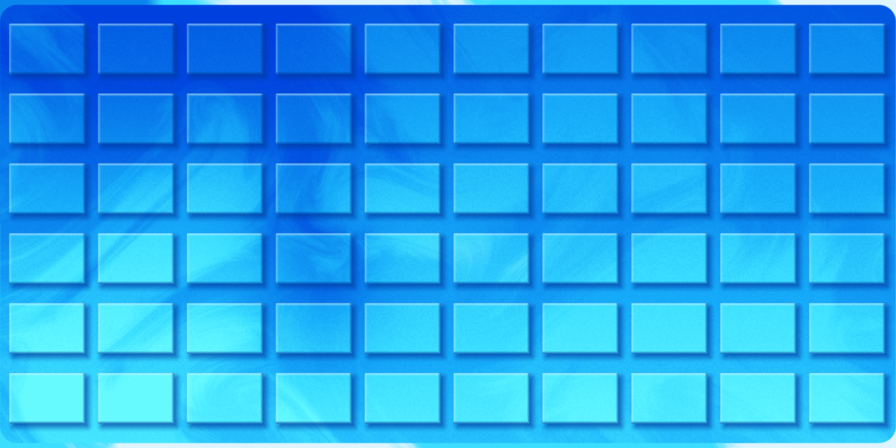
This pattern is drawn by a Shadertoy shader. Its source:

```glsl
const vec2 GRID = vec2(10.0, 6.0);
const vec2 PITCH = vec2(0.1984, 0.1560);
const vec2 FIRST_CENTER = vec2(0.1055, 0.1107);
const vec2 TILE_HALF = vec2(0.0850, 0.0565);
const float TILE_RADIUS = 0.003;
const vec2 PANEL_HALF = vec2(1.0, 0.489);
const float PANEL_RADIUS = 0.038;
const float BEVEL = 0.0075;
const vec2 SHADOW_SHIFT = vec2(0.007, -0.008);
const float SHADOW_BLUR = 0.013;
const float TILE_LIFT = 0.29;
const float CLOUD_SCALE = 4.6;
const float GRAIN = 0.035;

const vec3 DEEP = vec3(0.00, 0.25, 0.87);
const vec3 ROYAL = vec3(0.01, 0.36, 0.89);
const vec3 AZURE = vec3(0.04, 0.52, 0.93);
const vec3 SKY = vec3(0.09, 0.68, 0.98);
const vec3 CYAN = vec3(0.23, 0.87, 1.00);
const vec3 ICE = vec3(0.40, 0.98, 1.00);
const vec3 WHITE = vec3(0.87, 0.96, 1.00);
const vec3 SHADE = vec3(0.00, 0.22, 0.62);

float hash(vec2 p) {
    p = fract(p * vec2(0.1031, 0.1137));
    p += dot(p, p.yx + 33.33);
    return fract((p.x + p.y) * p.x * 7.13);
}

float roundBox(vec2 p, vec2 halfSize, float radius) {
    vec2 q = abs(p) - halfSize + radius;
    return length(max(q, 0.0)) + min(max(q.x, q.y), 0.0) - radius;
}

// Position relative to the center of the nearest tile
vec2 tileLocal(vec2 p) {
    vec2 id = clamp(round((p - FIRST_CENTER) / PITCH), vec2(0.0), GRID - 1.0);
    return p - FIRST_CENTER - id * PITCH;
}

// Layered sines, bent a little more at each octave
float clouds(vec2 p) {
    float sum = 0.0, weight = 0.5;
    mat2 turn = mat2(0.8, 0.6, -0.6, 0.8);
    for (int i = 0; i < 7; i++) {
        p += 0.65 * sin(p.yx * 1.3 + vec2(0.4, 1.7) + float(i));
        sum += weight * sin(p.x) * sin(p.y + 0.8);
        p = turn * p * 1.8 + 2.3;
        weight *= 0.64;
    }
    return sum;
}

vec3 blueRamp(float t) {
    float s = t * 4.0;
    vec3 c = mix(DEEP, ROYAL, clamp(s, 0.0, 1.0));
    c = mix(c, AZURE, clamp(s - 1.0, 0.0, 1.0));
    c = mix(c, SKY, clamp(s - 2.0, 0.0, 1.0));
    c = mix(c, CYAN, clamp(s - 3.0, 0.0, 1.0));
    return mix(c, ICE, clamp(s - 4.0, 0.0, 1.0));
}

float blob(vec2 p, vec2 center, vec2 size) {
    vec2 d = (p - center) / size;
    return exp(-dot(d, d));
}

// Sky brightness: vertical fade, dark gaps and broken cloud
float skyTone(vec2 p, float cloud) {
    float leftSide = 1.0 - smoothstep(0.5, 1.3, p.x);
    float tone = mix(0.90, 0.24, p.y);
    tone -= 0.20 * leftSide * smoothstep(0.50, 0.85, p.y);
    tone += 0.07 * leftSide * (1.0 - smoothstep(0.35, 0.65, p.y));
    tone -= 0.32 * blob(p + 0.06 * cloud, vec2(0.70, 0.43), vec2(0.12, 0.25));
    float patches = smoothstep(-0.25, 0.35, cloud) - 0.5;
    return tone + patches * mix(0.10, 0.20, leftSide);
}

void mainImage(out vec4 fragColor, in vec2 fragCoord) {
    vec2 p = fragCoord / iResolution.y;
    float px = 1.0 / iResolution.y;
    float cloud = clouds(p * CLOUD_SCALE);
    float tone = skyTone(p, cloud);
    tone += GRAIN * (hash(floor(p * 256.0)) - 0.5);

    // Gaps between the tiles, with soft shadows to the lower right
    float shadowDist = roundBox(tileLocal(p - SHADOW_SHIFT), TILE_HALF, TILE_RADIUS);
    float shadow = 1.0 - smoothstep(-SHADOW_BLUR, SHADOW_BLUR, shadowDist);
    vec3 gap = mix(blueRamp(tone), SHADE, 0.75 * shadow);

    // Tile face with a white puff of cloud
    vec2 local = tileLocal(p);
    float tileDist = roundBox(local, TILE_HALF, TILE_RADIUS);
    vec3 face = blueRamp(tone + TILE_LIFT);
    float puff = blob(p, vec2(0.89, 0.26), vec2(0.08, 0.06));
    puff += 0.35 * blob(p, vec2(1.08, 0.42), vec2(0.14, 0.05));
    face = mix(face, WHITE, 0.65 * puff * smoothstep(-0.2, 0.4, cloud));

    // Bevel: lit top and left, shaded bottom and right
    vec2 lit = 1.0 - smoothstep(0.0, BEVEL, vec2(local.x, -local.y) + TILE_HALF);
    vec2 dim = 1.0 - smoothstep(0.0, BEVEL, TILE_HALF - vec2(local.x, -local.y));
    face = mix(face, WHITE, 0.55 * max(0.65 * lit.x, lit.y));
    face = mix(face, SHADE, 0.60 * max(dim.x, dim.y));
    vec3 color = mix(gap, face, 1.0 - smoothstep(-px, px, tileDist));

    // Bright strip of sky around the rounded panel
    float haze = smoothstep(-0.3, 0.3, sin(p.x * 5.0 + 4.6) + cloud);
    vec3 rim = mix(CYAN, WHITE, haze);
    float blueCorner = (1.0 - smoothstep(0.32, 0.37, p.x)) * step(0.5, p.y);
    rim = mix(rim, AZURE, blueCorner);
    float panelDist = roundBox(p - vec2(1.0, 0.5), PANEL_HALF, PANEL_RADIUS);
    color = mix(color, rim, smoothstep(-px, px, panelDist));

    fragColor = vec4(color, 1.0);
}
```
